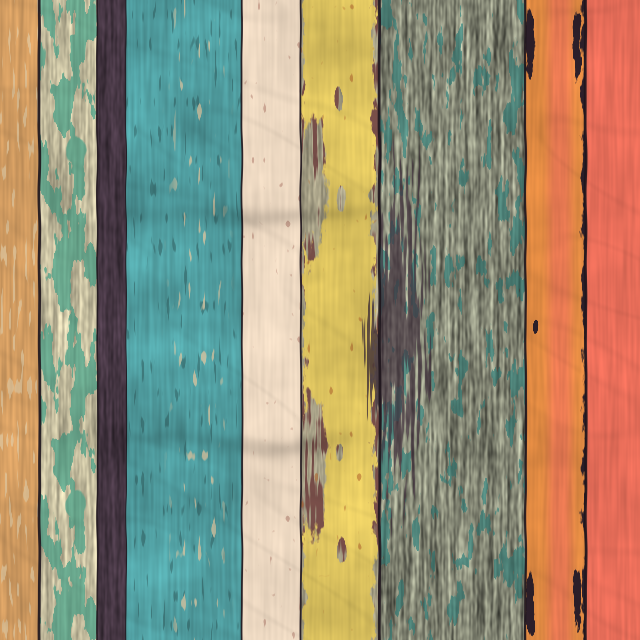
A three.js fragment shader for this texture:

```glsl
// Nine vertical painted planks, each with its own colour, wear and grain.
// Stretched gradient noise makes the fibres, its fbm sum tears the paint,
// and soft ridges shade the whole sheet like creased paper.
varying vec2 vUv;

const vec3 TEAL = vec3(0.31, 0.61, 0.62);
const vec3 GREEN = vec3(0.37, 0.64, 0.54);
const vec3 INK = vec3(0.17, 0.12, 0.16);
const vec3 BARE = vec3(0.77, 0.74, 0.62);
const float NO_WRAP = 4096.0;

vec2 gradient(vec2 cell, float wrapY) {
  cell.y = mod(cell.y, wrapY);
  float a = 6.2832 * fract(sin(dot(cell, vec2(127.1, 311.7))) * 43758.5);
  return vec2(cos(a), sin(a));
}

// Gradient noise whose lattice repeats vertically every wrapY cells
float noise(vec2 p, float wrapY) {
  vec2 i = floor(p), f = p - i;
  vec2 u = f * f * f * (f * (f * 6.0 - 15.0) + 10.0);
  vec2 e = vec2(1.0, 0.0);
  float low = mix(dot(gradient(i, wrapY), f), dot(gradient(i + e, wrapY), f - e), u.x);
  float high = mix(dot(gradient(i + e.yx, wrapY), f - e.yx),
                   dot(gradient(i + e.xx, wrapY), f - e.xx), u.x);
  return mix(low, high, u.y);
}

float fbm(vec2 p, float wrapY) {
  float sum = 0.0, amp = 1.0;
  for (int k = 0; k < 4; k++) {
    sum += amp * noise(p, wrapY);
    p *= 2.0; wrapY *= 2.0; amp *= 0.55;
  }
  return sum;
}

// Ragged ellipse, 1 inside
float chip(vec2 d, vec2 radius, float rough) {
  return 1.0 - smoothstep(0.9, 1.08, length(d / radius) + rough);
}

// Signed offset to the nearest copy of a feature
float repeatY(float y, float at, float period) {
  return mod(y - at + 0.5 * period, period) - 0.5 * period;
}

// Thin broken vertical marks
float scratches(vec2 p, float across, float along, float level) {
  return smoothstep(level, level + 0.12, noise(p * vec2(across, along), NO_WRAP));
}

// Covers everything right of an edge, with a dark seam along it
vec3 layPlank(vec3 under, vec3 plank, float x, float edge, float seam) {
  vec3 c = mix(under, plank, smoothstep(-0.001, 0.001, x - edge));
  return mix(c, INK * 0.7, 0.92 * (1.0 - smoothstep(seam - 0.001, seam + 0.001, abs(x - edge))));
}

void main() {
  vec2 p = vUv;
  float x = p.x + 0.0016 * noise(vec2(3.5, p.y * 16.0), NO_WRAP);
  float fibre = noise(p * vec2(210.0, 11.0), NO_WRAP) + 0.7 * noise(p * vec2(105.0, 5.0) + 31.0, NO_WRAP);
  float speck = noise(p * vec2(240.0, 60.0), NO_WRAP);
  float ragged = fbm(p * vec2(65.0, 24.0), NO_WRAP);
  float cloud = fbm(p * vec2(6.0, 8.0) + 17.0, NO_WRAP);
  vec3 wood = BARE * (1.0 + 0.34 * fibre + 0.15 * speck);

  // Tan plank, rubbed along the grain
  vec3 tan_ = vec3(0.82, 0.61, 0.38) * (1.0 + 0.15 * fibre);
  tan_ = mix(tan_, vec3(0.86, 0.77, 0.62), 0.7 * scratches(p, 160.0, 24.0, 0.24));

  // Bare plank with flakes of green and a round drip
  float flakes = fbm(vec2(p.x * 36.0, p.y / 0.553 * 6.0), 6.0);
  float column = 1.0 - smoothstep(0.008, 0.034, abs(x - 0.108));
  float green = smoothstep(0.0, 0.06, flakes + 0.24 * column - 0.16 + 0.12 * fibre);
  green = max(green, chip(vec2(x - 0.118, repeatY(p.y, 0.765, 0.553)), vec2(0.016, 0.022), 0.15 * ragged));
  vec3 pale = mix(wood, GREEN * (1.0 + 0.12 * fibre), 0.9 * green);

  // Dark plank
  vec3 dark = vec3(0.27, 0.21, 0.26) * (1.0 + 0.42 * fibre + 0.2 * speck);

  // Teal plank: dark ticks, smudges and a band of pale scratches
  vec3 teal = TEAL * (1.0 + 0.13 * fibre + 0.10 * cloud);
  teal = mix(teal, TEAL * 0.55, 0.5 * scratches(p + 5.0, 150.0, 22.0, 0.34));
  float band = 1.0 - smoothstep(0.02, 0.06, abs(x - 0.31));
  teal = mix(teal, BARE, 0.9 * band * scratches(p + 2.0, 130.0, 26.0, 0.34));

  // Cream plank with rusty specks
  vec3 cream = vec3(0.93, 0.85, 0.76) * (1.0 + 0.05 * fibre);
  cream = mix(cream, vec3(0.68, 0.48, 0.42), 0.55 * scratches(p + 9.0, 110.0, 50.0, 0.42));

  // Yellow plank: large flakes, small chips, peeled edges, a brown stain
  vec3 yellow = vec3(0.86, 0.76, 0.37) * (1.0 + 0.07 * fibre + 0.06 * cloud);
  float bare = chip(vec2(x - 0.488, repeatY(p.y, 0.27, 0.436)), vec2(0.022, 0.105), 0.42 * ragged);
  bare = max(bare, chip(vec2(x - 0.53, repeatY(p.y, 0.845, 0.553)), vec2(0.006, 0.019), 0.5 * ragged));
  bare = max(bare, chip(vec2(x - 0.533, repeatY(p.y, 0.69, 0.553)), vec2(0.007, 0.021), 0.5 * ragged));
  float rim = min(x - 0.470, 0.593 - x - 0.004);
  bare = max(bare, 1.0 - smoothstep(0.003, 0.006, rim - 0.011 * ragged));
  vec3 peeled = mix(wood * 0.88, vec3(0.46, 0.30, 0.28), smoothstep(0.0, 0.35, cloud + fibre));
  yellow = mix(yellow, peeled, bare);
  yellow = mix(yellow, vec3(0.68, 0.40, 0.18), 0.6 * scratches(p + 3.0, 90.0, 45.0, 0.44));
  yellow = mix(yellow, INK * 1.3, 0.75 * chip(vec2(x - 0.586, p.y - 0.45), vec2(0.016, 0.075), fibre));

  // Weathered grey plank with remnants of teal
  vec3 grey = vec3(0.52, 0.53, 0.46) * (1.0 + 0.62 * fibre + 0.35 * speck);
  float sides = smoothstep(0.055, 0.115, abs(x - 0.707));
  float remnant = fbm(p * vec2(44.0, 13.0) + 71.0, NO_WRAP) + 0.22 * sides + 0.2 * fibre;
  grey = mix(grey, vec3(0.25, 0.48, 0.45) * (1.0 + 0.25 * fibre), 0.85 * smoothstep(0.27, 0.36, remnant));
  grey = mix(grey, INK * 1.5, 0.6 * chip(vec2(x - 0.618, p.y - 0.48), vec2(0.04, 0.19), 1.2 * fibre));

  // Orange plank: reddish core, charred chips at the rims, one knot
  float core = 1.0 - smoothstep(0.005, 0.03, abs(x - 0.875));
  vec3 orange = mix(vec3(0.88, 0.54, 0.26), vec3(0.90, 0.47, 0.32), core) * (1.0 + 0.09 * fibre);
  float charY = repeatY(p.y, 0.93, 0.872);
  float char_ = chip(vec2(x - 0.829, charY), vec2(0.007, 0.045), 0.7 * ragged);
  char_ = max(char_, chip(vec2(x - 0.902, charY), vec2(0.006, 0.055), 0.8 * ragged));
  char_ = max(char_, chip(vec2(x - 0.837, p.y - 0.49), vec2(0.004, 0.010), 0.3 * ragged));
  char_ = max(char_, 1.0 - smoothstep(0.0, 0.003, 0.912 - x - 0.008 * ragged));
  orange = mix(orange, INK, char_);

  vec3 coral = vec3(0.91, 0.43, 0.35) * (1.0 + 0.10 * fibre);

  // Lay the planks from left to right
  vec3 c = layPlank(tan_, pale, x, 0.0615, 0.0022);
  c = layPlank(c, dark, x, 0.152, 0.0012);
  c = layPlank(c, teal, x, 0.197, 0.0008);
  c = layPlank(c, cream, x, 0.378, 0.0014);
  c = layPlank(c, yellow, x, 0.470, 0.0014);
  c = layPlank(c, grey, x, 0.593, 0.0022);
  c = layPlank(c, orange, x, 0.821, 0.0018);
  c = layPlank(c, coral, x, 0.915, 0.0022);

  // Paper creases and two soft folds
  float ridge = 1.0 - smoothstep(0.0, 0.10, abs(noise(p * vec2(5.0, 9.0) + p.yx * 3.0, NO_WRAP)));
  float sag = p.y + 0.03 * noise(p * 6.0, NO_WRAP);
  float folds = exp(-pow((sag - 0.665) / 0.014, 2.0)) + exp(-pow((sag - 0.31) / 0.014, 2.0));
  folds *= 1.0 - smoothstep(0.08, 0.28, abs(p.x - 0.4));
  c *= 1.0 + 0.07 * cloud - 0.035 * ridge - 0.12 * folds;
  gl_FragColor = vec4(clamp(c, 0.0, 1.0), 1.0);
}
```
